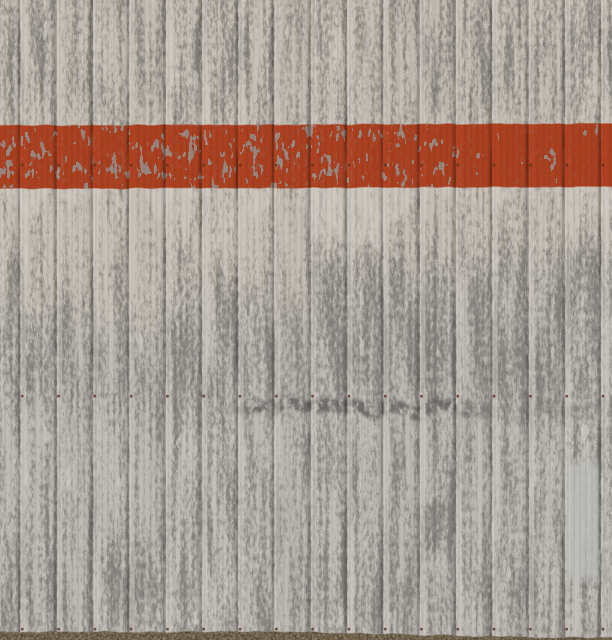
Give the GLSL for this texture, as a WebGL 1 fragment shader.

```glsl
precision highp float;
// Weathered corrugated metal wall with a chipped rust-red stripe and a gravel foot.
uniform vec2 u_resolution;

const float PITCH = 0.0593; // rib spacing in canvas widths
const float FIRST_RIB = 0.0334;
const float STRIPE_TOP = 0.804;
const float STRIPE_BOTTOM = 0.705;
const float SCREW_ROW = 0.381;
const float STAIN_ROW = 0.361;
const vec3 CREAM = vec3(0.785, 0.755, 0.715);
const vec3 COOL = vec3(0.745, 0.735, 0.715);
const vec3 GRIME = vec3(0.46, 0.45, 0.435);
const vec3 WHITE = vec3(0.82, 0.80, 0.77);
const vec3 REPAINT = vec3(0.745, 0.745, 0.73);
const vec3 RED = vec3(0.665, 0.25, 0.125);
const vec3 METAL = vec3(0.59, 0.56, 0.54);
const vec3 RUST = vec3(0.34, 0.20, 0.13);
const vec3 GRAVEL = vec3(0.43, 0.38, 0.30);

float hash(vec2 p) {
  vec3 q = fract(vec3(p.xyx) * 0.1031);
  q += dot(q, q.yzx + 33.33);
  return fract((q.x + q.y) * q.z);
}

float corner(vec2 cell, vec2 d) {
  float angle = 6.2832 * hash(cell + 71.0);
  return dot(vec2(cos(angle), sin(angle)), d);
}

// Gradient noise.
float noise(vec2 p) {
  vec2 i = floor(p), f = fract(p), e = vec2(1.0, 0.0);
  vec2 w = f * f * f * (f * (f * 6.0 - 15.0) + 10.0);
  float low = mix(corner(i, f), corner(i + e, f - e), w.x);
  float high = mix(corner(i + e.yx, f - e.yx), corner(i + 1.0, f - 1.0), w.x);
  return 1.4 * mix(low, high, w.y);
}

float fbm(vec2 p) {
  float sum = 0.0, gain = 0.55;
  for (int i = 0; i < 4; i++) {
    sum += gain * noise(p);
    p = p * 2.03 + 17.3;
    gain *= 0.55;
  }
  return sum;
}

// Soft-edged rectangle and line masks.
float box(vec2 p, vec2 lo, vec2 hi, vec2 soft) {
  vec2 m = smoothstep(lo - soft, lo + soft, p) * (1.0 - smoothstep(hi - soft, hi + soft, p));
  return m.x * m.y;
}
float line(float d, float halfWidth) {
  return 1.0 - smoothstep(0.3 * halfWidth, halfWidth, abs(d));
}

// Scattered upright dabs of fresh paint, one candidate per cell.
float dabs(vec2 a) {
  vec2 size = vec2(0.029, 0.07), cell = floor(a / size);
  vec2 d = (fract(a / size) - 0.35 - 0.3 * vec2(hash(cell + 5.0), hash(cell + 9.0))) * size;
  d.x += 0.2 * d.y * (hash(cell + 3.0) - 0.5) + 0.003 * noise(a * 90.0);
  float r = length(d / vec2(0.005, 0.018)) / mix(0.4, 1.0, hash(cell + 13.0));
  return step(0.85, hash(cell + 21.0)) * (1.0 - smoothstep(0.75, 1.05, r));
}

void main() {
  vec2 uv = gl_FragCoord.xy / u_resolution;
  vec2 a = gl_FragCoord.xy / u_resolution.y;
  float pixel = 1.0 / u_resolution.y;
  float rib = (uv.x - FIRST_RIB) / PITCH, panel = floor(rib), t = fract(rib);
  float tone = hash(vec2(panel + 40.0, 3.0)) - 0.5;

  // Base paint: warm above, cooler toward the foot.
  float edge = mix(0.53, 0.60, smoothstep(0.3, 0.65, uv.x)) + 0.05 * tone;
  float cool = 1.0 - smoothstep(edge - 0.10, edge + 0.03, uv.y + 0.04 * noise(a * 20.0));
  vec3 col = mix(CREAM, COOL, 0.8 * cool);
  col *= 1.0 + 0.03 * tone + 0.04 * fbm(a * vec2(140.0, 5.0));

  // Grime: tall streaks broken by fine speckle.
  float wear = 0.19 + 0.10 * tone + 0.09 * smoothstep(0.80, 0.88, uv.y);
  wear += 0.15 * box(uv, vec2(-1.0, 0.36), vec2(2.0, edge), vec2(0.1, 0.05));
  wear += 0.13 * box(uv, vec2(0.48, 0.38), vec2(0.93, 0.66), vec2(0.08, 0.05));
  wear += 0.09 * (1.0 - smoothstep(0.25, 0.38, uv.y));
  wear -= 0.12 * box(uv, vec2(-1.0, 0.61), vec2(2.0, 0.71), vec2(0.1, 0.03));
  wear += 0.30 * box(uv, vec2(0.69, 0.135), vec2(0.74, 0.215), vec2(0.01));
  wear += 0.12 * smoothstep(0.6, 0.95, t);
  float streak = fbm(a * vec2(45.0, 6.0)) + 0.6 * noise(a * vec2(130.0, 5.0));
  float speckle = fbm(a * vec2(210.0, 90.0));
  float grime = smoothstep(-0.05, 0.95, 0.65 * streak + 0.75 * speckle + wear);
  col = mix(col, GRIME, 0.8 * grime);

  // Ragged horizontal stain below the screw row.
  float stain = line(uv.y - STAIN_ROW - 0.016 * noise(vec2(a.x * 28.0, 2.3)), 0.017);
  stain *= smoothstep(0.36, 0.42, uv.x) * (1.0 - 0.7 * smoothstep(0.72, 0.82, uv.x));
  stain *= smoothstep(-0.35, 0.25, fbm(a * vec2(70.0, 55.0)));
  col = mix(col, GRIME * 0.93, 0.95 * stain);

  // Fresh paint: overspray under the stripe, dabs, one repainted panel.
  float foot = 0.685 - 0.075 * box(uv, vec2(0.50, 0.0), vec2(0.63, 1.0), vec2(0.02));
  foot += 0.05 * noise(vec2(a.x * 30.0, 8.3));
  float spray = smoothstep(foot - 0.008, foot + 0.012, uv.y) * step(uv.y, 0.72);
  spray *= smoothstep(-0.45, 0.0, fbm(a * vec2(45.0, 20.0)));
  col = mix(col, WHITE, 0.6 * max(spray, dabs(a)));
  col = mix(col, REPAINT, 0.85 * box(uv, vec2(0.926, 0.095), vec2(0.979, 0.278), vec2(0.003, 0.012)));

  // Red stripe chipped down to bare metal.
  float tilted = uv.y - 0.003 * uv.x + 0.0015 * noise(vec2(a.x * 45.0, 4.3));
  float stripe = box(vec2(0.5, tilted), vec2(0.0, STRIPE_BOTTOM), vec2(1.0, STRIPE_TOP), vec2(pixel));
  float chip = fbm(a * vec2(42.0, 32.0) + 6.0) + 0.55 * noise(a * vec2(170.0, 60.0));
  chip += 0.12 * box(uv, vec2(0.20, 0.715), vec2(0.72, 0.795), vec2(0.04, 0.01));
  chip += 0.12 * box(uv, vec2(-1.0, 0.735), vec2(0.10, 0.80), vec2(0.02));
  chip += 0.5 * box(uv, vec2(0.885, 0.732), vec2(0.912, 0.768), vec2(0.006));
  chip = smoothstep(0.34, 0.42, chip - 0.25 * smoothstep(0.72, 0.78, uv.x));
  vec3 red = mix(RED, METAL, 0.2 * smoothstep(0.1, 0.6, speckle + 0.4 * streak));
  col = mix(col, mix(red, METAL, 0.88 * chip), stripe);

  // Corrugation: lit rib face, faint flutes, shaded seam.
  float face = smoothstep(0.0, 0.03, t) * (1.0 - smoothstep(0.12, 0.18, t));
  col = mix(col, mix(col * 1.06, WHITE * 0.98, 0.65 - 0.65 * stripe), 0.8 * face);
  col *= 1.0 - 0.05 * line(fract(t * 6.0) - 0.5, 0.28) - 0.07 * smoothstep(0.78, 0.97, t);
  float seam = 0.65 + 0.6 * noise(vec2(panel * 7.3, uv.y * 24.0));
  col *= 1.0 - (0.26 + 0.08 * stripe) * line(t - 0.965, 0.05) * seam;

  // Rusty screws, then the gravel strip.
  float sx = (fract(rib + 0.45) - 0.5) * PITCH * u_resolution.x * pixel;
  float sy = min(abs(uv.y - SCREW_ROW), min(abs(uv.y - 0.742), abs(uv.y - 0.017)));
  col = mix(col, RUST, 0.8 - 0.8 * smoothstep(0.0012, 0.0032, length(vec2(sx, sy))));
  float ground = 0.013 - 0.009 * smoothstep(0.4, 0.95, uv.x) + 0.002 * noise(vec2(a.x * 40.0, 1.3));
  vec3 gravel = GRAVEL * (1.0 + 0.6 * fbm(a * 220.0));
  gl_FragColor = vec4(mix(gravel, col, smoothstep(ground - pixel, ground + pixel, uv.y)), 1.0);
}
```
